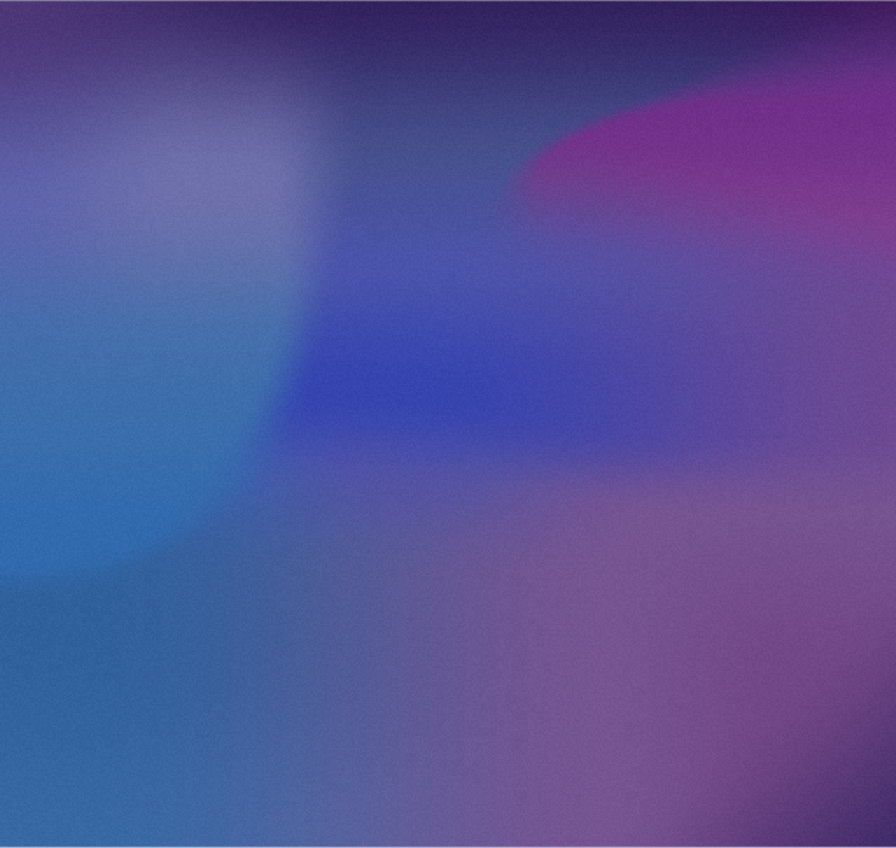
Reproduce this background procedurally as a WebGL 1 fragment shader.

```glsl
precision highp float;
// Soft blurred gradient: an azure lobe, a magenta wing and a cobalt core over a mauve floor.

uniform vec2 u_resolution;

// Colours
const vec3 NIGHT = vec3(0.19, 0.12, 0.36);
const vec3 WINE = vec3(0.24, 0.09, 0.35);
const vec3 SLATE = vec3(0.28, 0.32, 0.56);
const vec3 HAZE = vec3(0.29, 0.33, 0.67);
const vec3 COBALT = vec3(0.21, 0.27, 0.69);
const vec3 PLUM = vec3(0.43, 0.29, 0.57);
const vec3 POCKET = vec3(0.23, 0.38, 0.68);
const vec3 IRIS = vec3(0.32, 0.32, 0.65);
const vec3 DENIM = vec3(0.19, 0.38, 0.615);
const vec3 MAUVE = vec3(0.46, 0.33, 0.57);
const vec3 BERRY = vec3(0.45, 0.28, 0.53);
const vec3 SHADOW = vec3(0.22, 0.15, 0.39);
const vec3 VIOLET = vec3(0.30, 0.215, 0.47);
const vec3 PERIWINKLE = vec3(0.37, 0.39, 0.67);
const vec3 LAVENDER = vec3(0.43, 0.44, 0.67);
const vec3 STEEL = vec3(0.25, 0.435, 0.67);
const vec3 AZURE = vec3(0.19, 0.42, 0.68);
const vec3 MAGENTA = vec3(0.44, 0.185, 0.54);
const vec3 ROSE = vec3(0.50, 0.25, 0.56);
const vec3 RIM = vec3(0.76, 0.75, 0.80);

// Shapes, with depth measured down from the top edge
const vec2 LOBE_SIZE = vec2(0.350, 0.482);
const float LOBE_TOP = 0.20;
const float LOBE_POWER = 2.4;
const vec2 WING_TIP = vec2(0.575, 0.24);
const float WING_SPREAD = 0.25;
const float WING_POWER = 2.5;
const float RIM_WIDTH = 0.0016;
const vec2 GRAIN_CELLS = vec2(512.0, 484.0);
const float GRAIN_AMOUNT = 0.022;

float hash(vec2 p) {
  vec3 q = fract(vec3(p.xyx) * 0.1031);
  q += dot(q, q.yzx + 33.33);
  return fract((q.x + q.y) * q.z);
}

// Dark sky sinking into cobalt, warming to plum on the right
vec3 skyColor(float x, float depth) {
  vec3 c = mix(NIGHT, WINE, smoothstep(0.7, 1.05, x));
  c = mix(c, SLATE, smoothstep(-0.03, 0.21, depth));
  c = mix(c, HAZE, smoothstep(0.17, 0.33, depth));
  c = mix(c, COBALT, smoothstep(0.30, 0.46, depth));
  return mix(c, PLUM, smoothstep(0.44, 1.05, x) * smoothstep(0.18, 0.38, depth));
}

// Blue to mauve floor with a hazy upper left and a shaded right corner
vec3 floorColor(float x, float depth) {
  vec3 c = mix(DENIM, MAUVE, smoothstep(0.1, 0.70, x));
  c = mix(c, BERRY, smoothstep(0.66, 0.88, x) * smoothstep(0.56, 0.8, depth));
  c += 0.03 * smoothstep(0.75, 1.0, depth) * (1.0 - smoothstep(0.3, 0.65, x));
  float haze = (1.0 - smoothstep(0.45, 0.75, x)) * (1.0 - smoothstep(0.53, 0.68, depth));
  c = mix(c, mix(POCKET, IRIS, smoothstep(0.22, 0.42, x)), haze);
  return mix(c, SHADOW, smoothstep(1.66, 2.1, x + depth));
}

float floorMask(float x, float depth) {
  float sag = 0.04 * smoothstep(0.42, 0.75, x);
  return smoothstep(0.465, 0.57, depth - sag);
}

vec3 lobeColor(float x, float depth) {
  vec3 c = mix(VIOLET, NIGHT, smoothstep(0.0, 0.35, x));
  float side = smoothstep(0.0, 0.22, x);
  vec3 glow = mix(PERIWINKLE, LAVENDER, side);
  c = mix(c, glow, smoothstep(-0.03, 0.21, depth - 0.04 * (1.0 - side)));
  c = mix(c, STEEL, smoothstep(0.22, 0.45, depth));
  return mix(c, AZURE, smoothstep(0.42, 0.65, depth));
}

// Superellipse quarter, open at the top and crisper at its foot
float lobeMask(float x, float depth) {
  vec2 q = vec2(x, max(depth - LOBE_TOP, 0.0)) / LOBE_SIZE;
  float r = pow(pow(q.x, LOBE_POWER) + pow(q.y, LOBE_POWER), 1.0 / LOBE_POWER);
  float blur = mix(0.19, 0.09, smoothstep(0.12, 0.4, depth));
  blur -= 0.045 * smoothstep(0.55, 0.68, depth);
  return 1.0 - smoothstep(1.0 - blur, 1.0 + blur, r);
}

// Curved wing: distance to its upper edge, then a slow fade below
float wingMask(float x, float depth) {
  float rise = max(WING_TIP.y - depth, 0.0) / WING_SPREAD;
  float slope = WING_POWER / WING_SPREAD * pow(rise, WING_POWER - 1.0);
  float edge = x - WING_TIP.x - pow(rise, WING_POWER);
  float dist = edge / sqrt(1.0 + slope * slope);
  float blur = 0.012 + 0.06 * smoothstep(0.7, 1.0, x) + 0.07 * smoothstep(0.17, 0.32, depth);
  float along = clamp((x - 0.65) / 0.35, 0.0, 1.0);
  float fade = 1.0 - smoothstep(mix(0.15, 0.25, along), mix(0.34, 0.38, along), depth);
  return smoothstep(-blur, blur, dist) * fade;
}

void main() {
  vec2 uv = gl_FragCoord.xy / u_resolution;
  float x = uv.x;
  float depth = 1.0 - uv.y;

  // Layers from back to front
  vec3 color = skyColor(x, depth);
  vec3 wing = mix(MAGENTA, ROSE, smoothstep(0.12, 0.3, depth));
  color = mix(color, wing, wingMask(x, depth));
  color = mix(color, floorColor(x, depth), floorMask(x, depth));
  color = mix(color, lobeColor(x, depth), lobeMask(x, depth));

  // Fine grain and a thin pale rim along top and bottom
  color += GRAIN_AMOUNT * (hash(floor(uv * GRAIN_CELLS)) - 0.5);
  float rim = 1.0 - smoothstep(0.5 * RIM_WIDTH, 1.5 * RIM_WIDTH, min(uv.y, depth));
  color = mix(color, RIM, rim * mix(0.85, 0.5, step(0.5, uv.y)));

  gl_FragColor = vec4(color, 1.0);
}
```
